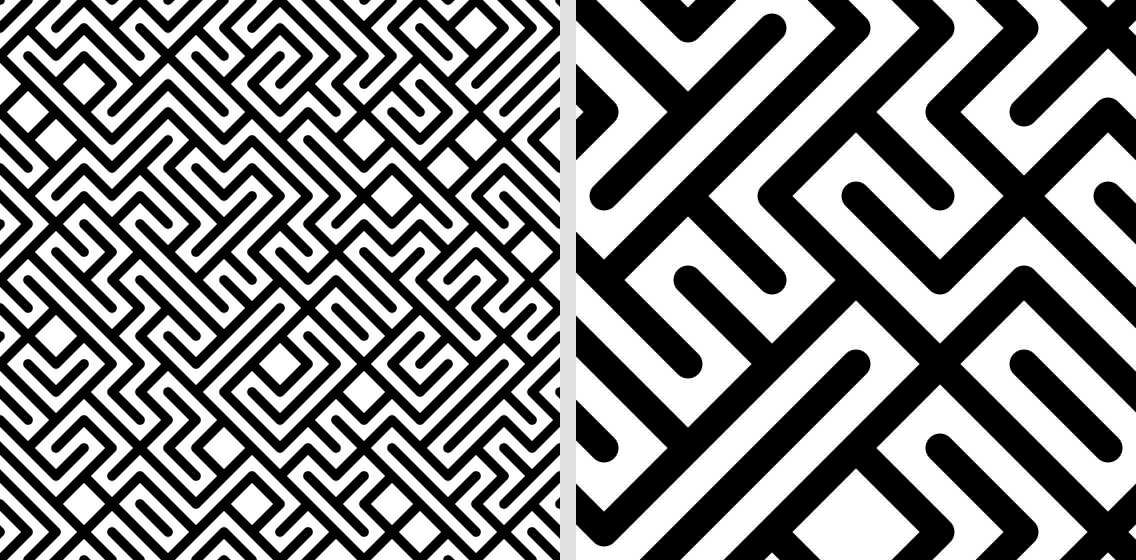
Left, the full canvas; right, a detail of the centre.
A Shadertoy shader for this pattern:

```glsl
// Draws a random maze of round-ended diagonal bars, one per cell of a square grid.

const float CELLS_ACROSS = 20.0;
const float BAR_RADIUS = 0.172;   // in cell units
const vec3 INK = vec3(0.0);
const vec3 PAPER = vec3(1.0);

// One random value in [0, 1) per cell
float cellHash(vec2 cell) {
    vec3 p = fract(cell.xyx * 0.1031 + 0.37);
    p += dot(p, p.yzx + 33.33);
    return fract((p.x + p.y) * p.z);
}

// Distance from a point to the segment a-b
float segmentDistance(vec2 p, vec2 a, vec2 b) {
    vec2 ap = p - a;
    vec2 ab = b - a;
    return length(ap - ab * clamp(dot(ap, ab) / dot(ab, ab), 0.0, 1.0));
}

// Distance to the diagonal of one cell, whose direction is a coin toss
float diagonalDistance(vec2 p, vec2 cell) {
    float flip = step(0.5, cellHash(cell));
    return segmentDistance(p - cell, vec2(0.0, flip), vec2(1.0, 1.0 - flip));
}

// Signed distance to the bars; neighbours are included for their round ends
float mazeDistance(vec2 p, float radius) {
    vec2 home = floor(p);
    float nearest = 1e3;
    for (int y = -1; y <= 1; y++) {
        for (int x = -1; x <= 1; x++) {
            nearest = min(nearest, diagonalDistance(p, home + vec2(x, y)));
        }
    }
    return nearest - radius;
}

void mainImage(out vec4 fragColor, in vec2 fragCoord) {
    float cellsPerPixel = CELLS_ACROSS / min(iResolution.x, iResolution.y);
    float d = mazeDistance(fragCoord * cellsPerPixel, BAR_RADIUS);

    // Edge blended over about one pixel
    float paper = clamp(0.5 + d / cellsPerPixel, 0.0, 1.0);
    fragColor = vec4(mix(INK, PAPER, paper), 1.0);
}
```
